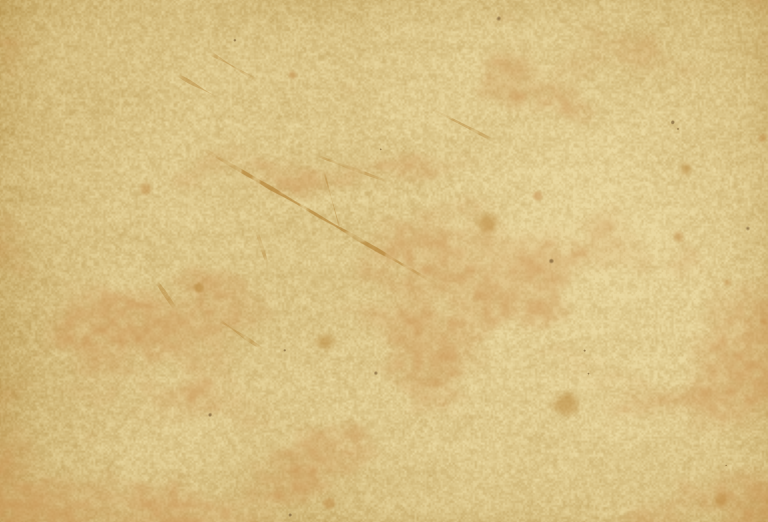
Give the GLSL for this texture, as a Shadertoy shader.

```glsl
const vec3 SHADE = vec3(0.73, 0.60, 0.325);
const vec3 CREAM = vec3(0.90, 0.825, 0.60);
const vec3 RUST = vec3(0.80, 0.59, 0.34);
const vec3 OCHRE = vec3(0.70, 0.50, 0.19);
const vec3 SPECK = vec3(0.42, 0.30, 0.15);

float hash(vec2 p) {
    vec3 q = fract(p.xyx * 0.1031);
    q += dot(q, q.yzx + 33.33);
    return fract((q.x + q.y) * q.z);
}

vec2 hash2(float n, float seed) {
    return vec2(hash(vec2(n, seed)), hash(vec2(n, seed + 17.0)));
}

float noise(vec2 p) {
    vec2 i = floor(p), f = fract(p);
    f = f * f * (3.0 - 2.0 * f);
    vec2 e = vec2(0.0, 1.0);
    return mix(mix(hash(i), hash(i + e.yx), f.x),
               mix(hash(i + e.xy), hash(i + e.yy), f.x), f.y);
}

float fbm(vec2 p) {
    float sum = 0.0, amp = 0.5;
    for (int i = 0; i < 5; i++) {
        sum += amp * noise(p);
        p = mat2(1.6, 1.2, -1.2, 1.6) * p + 7.3;
        amp *= 0.5;
    }
    return sum / 0.97;
}

// Fine pressed grain: two sizes of fibre tufts and thin curly ridges
float paperGrain(vec2 p) {
    float fine = noise(p * 260.0) - 0.5;
    float tufts = noise(p * 125.0 + 31.0) - 0.5;
    float curls = 0.25 - abs(noise(p * 75.0 + 60.0) - 0.5) * 1.2;
    return 0.34 * fine + 0.24 * tufts + 0.14 * curls;
}

// Broad light on the right, falling off to worn edges
float paperLight(vec2 uv, vec2 p, float aspect) {
    float falloff = length((uv - vec2(0.70, 0.52)) * vec2(1.0, 0.8));
    vec2 border = min(uv, 1.0 - uv) * vec2(aspect, 1.0);
    float ragged = 0.03 * (fbm(p * 9.0) - 0.5);
    float wear = exp(-max(border.x + ragged, 0.0) / 0.06)
               + 0.6 * exp(-max(border.y + ragged, 0.0) / 0.04);
    return 0.93 - 0.42 * falloff - 0.24 * wear;
}

// Ragged line, tapered at both ends and broken along its length
float scratch(vec2 p, vec2 a, vec2 b, float width) {
    vec2 ab = b - a;
    float t = clamp(dot(p - a, ab) / dot(ab, ab), 0.0, 1.0);
    float wobble = 0.004 * (noise(p * 25.0) - 0.5);
    float d = abs(length(p - a - ab * t) + wobble);
    float taper = smoothstep(0.0, 0.15, t) * smoothstep(1.0, 0.7, t);
    float gaps = smoothstep(0.2, 0.6, noise(p * 55.0));
    return (1.0 - smoothstep(width * 0.3, width, d)) * taper * mix(0.3, 1.0, gaps);
}

// Soft blot with an uneven rim
float blot(vec2 p, vec2 centre, float radius) {
    float d = length(p - centre) / radius + 1.1 * (fbm(p * 32.0) - 0.5);
    return 1.0 - smoothstep(0.2, 1.2, d);
}

void mainImage(out vec4 fragColor, in vec2 fragCoord) {
    vec2 uv = fragCoord / iResolution.xy;
    float aspect = iResolution.x / iResolution.y;
    vec2 p = fragCoord / iResolution.y;
    vec2 sheet = vec2(aspect, 1.0);

    // Paper tone
    float tone = paperLight(uv, p, aspect) + paperGrain(p);
    tone += 0.34 * (fbm(p * 3.2 + 4.0) - 0.5);
    tone += 0.10 * (noise(p * vec2(5.0, 55.0)) - 0.5);
    vec3 color = mix(SHADE, CREAM, clamp(tone, -0.1, 1.08));

    // Rust clouds, strongest at the lower left and the side edges
    float lowLeft = smoothstep(1.1, 0.1, length(uv * vec2(0.9, 1.2)));
    float sides = smoothstep(0.12, 0.0, min(uv.x, 1.0 - uv.x));
    float cloud = fbm(p * vec2(5.0, 7.5) + 12.0) + 0.16 * lowLeft + 0.10 * sides;
    float patches = smoothstep(0.56, 0.80, cloud);
    float mottle = 0.6 + 0.8 * (noise(p * 60.0) - 0.3);
    color = mix(color, RUST, 0.55 * patches * mottle);

    // Scattered blots and small dark specks
    for (int i = 0; i < 14; i++) {
        float n = float(i);
        float size = hash(vec2(n, 5.0));
        vec2 centre = hash2(n, 2.0) * sheet;
        float stain = blot(p, centre, mix(0.010, 0.032, size * size));
        color = mix(color, mix(OCHRE, RUST, hash(vec2(n, 9.0))), 0.5 * stain);
        vec2 dotCentre = hash2(n, 41.0) * sheet;
        float dotMark = blot(p, dotCentre, mix(0.002, 0.006, size));
        color = mix(color, SPECK, 0.6 * dotMark);
    }

    // One long crease with shorter scratches around it
    float marks = scratch(p, vec2(0.38, 0.72), vec2(0.88, 0.43), 0.0042);
    for (int i = 0; i < 8; i++) {
        float n = float(i);
        vec2 start = vec2(0.2, 0.35) + hash2(n, 73.0) * vec2(0.65, 0.6);
        float angle = mix(-0.35, -1.4, pow(hash(vec2(n, 88.0)), 2.0));
        vec2 reach = vec2(cos(angle), sin(angle)) * mix(0.06, 0.2, hash(vec2(n, 95.0)));
        marks = max(marks, 0.65 * scratch(p, start, start + reach, 0.0036));
    }
    color = mix(color, OCHRE, 0.65 * marks);

    fragColor = vec4(color, 1.0);
}
```
